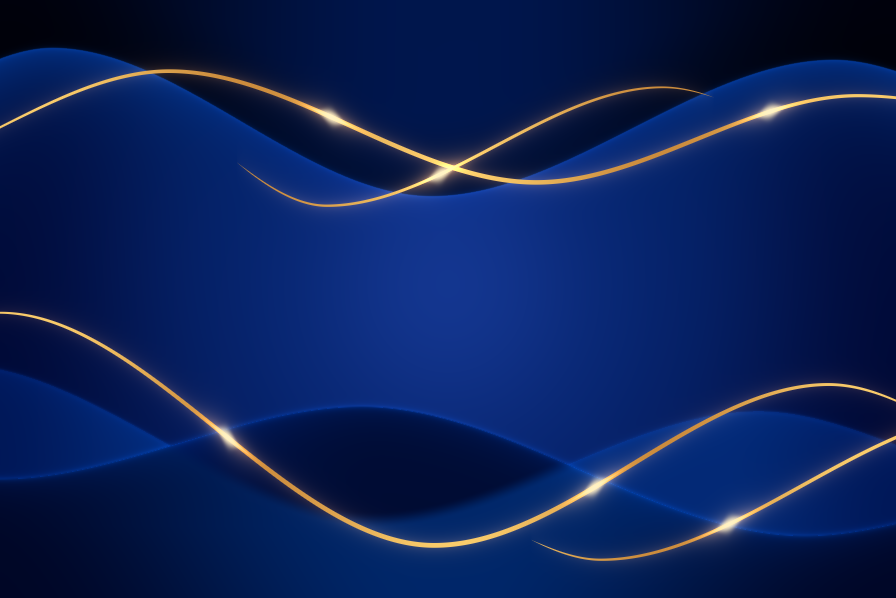
A Shadertoy shader for this background:

```glsl
// Layered navy sheets with luminous wavy borders, crossed by tapered gold threads.
// Each wave is a chain of smooth rises between crests and troughs; its slope gives
// a near-true distance used for the edges, glows and spindle-shaped sparkles.

const float WIDTH = 1.5;                       // canvas spans 1.5 x 1 units
const vec3 EDGE_BLUE = vec3(0.01, 0.17, 0.46);

// Height gain and slope of a smooth rise between two extrema
vec2 rise(float x, vec2 a, vec2 b) {
    float span = b.x - a.x;
    float t = clamp((x - a.x) / span, 0.0, 1.0);
    return (b.y - a.y) * vec2(t * t * (3.0 - 2.0 * t), 6.0 * t * (1.0 - t) / span);
}

// Wave through five extrema: returns (height, slope)
vec2 wave(float x, vec2 a, vec2 b, vec2 c, vec2 d, vec2 e) {
    return vec2(a.y, 0.0) + rise(x, a, b) + rise(x, b, c) + rise(x, c, d) + rise(x, d, e);
}

// Signed distance to a wave, positive above it
float waveDistance(vec2 p, vec2 w) {
    return (p.y - w.x) / sqrt(1.0 + w.y * w.y);
}

float below(float d, float soft) {
    return 1.0 - smoothstep(-soft, soft, d);
}

// Thin bright line with a glow falling away under it
vec3 rim(float d, float strength) {
    float line = exp(-abs(d) / 0.004);
    float glow = exp(-abs(d) / 0.035) * step(d, 0.0);
    return strength * (vec3(0.0, 0.11, 0.26) * line + vec3(0.0, 0.06, 0.16) * glow);
}

// Gold thread over x in [ends.x, ends.y], thinning toward both ends
vec3 thread(vec3 col, vec2 p, vec2 w, vec2 ends, float halfWidth, float pixel) {
    float d = abs(waveDistance(p, w));
    float t = clamp((p.x - ends.x) / (ends.y - ends.x), 0.0, 1.0);
    float taper = pow(4.0 * t * (1.0 - t), 0.6);
    float r = halfWidth * taper;
    float cover = clamp((r - d) / pixel + 0.5, 0.0, 1.0) * min(1.0, 2.5 * r / pixel);
    float shine = 0.5 + 0.5 * sin(p.x * 9.0 + 1.0);
    vec3 gold = mix(vec3(0.80, 0.55, 0.24), vec3(0.98, 0.80, 0.42), shine);
    col += vec3(0.26, 0.16, 0.07) * taper * exp(-d / 0.011);
    return mix(col, gold, cover);
}

// White-hot spindle stretched along a wave at position x
vec3 sparkle(vec3 col, vec2 p, vec2 w, float x) {
    float along = (p.x - x) * sqrt(1.0 + w.y * w.y);
    float d = waveDistance(p, w);
    float halo = exp(-pow(along / 0.045, 2.0) - abs(d) / 0.012);
    float body = 0.0085 * exp(-pow(along / 0.019, 2.0));
    float core = exp(-pow(d / (body + 0.0012), 2.0)) * exp(-pow(along / 0.032, 2.0));
    col += vec3(0.50, 0.34, 0.16) * halo;
    return mix(col, vec3(1.0, 0.95, 0.78), core);
}

// Radial blue light fading to navy at the sides
vec3 backdrop(vec2 p) {
    float r = length((p - vec2(0.75, 0.52)) / vec2(0.80, 0.85));
    vec3 col = mix(vec3(0.075, 0.21, 0.56), vec3(0.025, 0.14, 0.43), smoothstep(0.0, 0.48, r));
    return mix(col, vec3(0.0, 0.035, 0.21), smoothstep(0.35, 1.0, r));
}

void mainImage(out vec4 fragColor, in vec2 fragCoord) {
    vec2 p = fragCoord / iResolution.xy * vec2(WIDTH, 1.0);
    float pixel = 1.0 / iResolution.y;
    float side = abs(p.x - 0.5 * WIDTH);
    vec3 col = backdrop(p);

    // Upper sheet: dark sky above, lit border below
    vec2 upper = wave(p.x, vec2(-0.293, 0.785), vec2(0.088, 0.920), vec2(0.723, 0.672),
                      vec2(1.396, 0.900), vec2(1.758, 0.805));
    float dUpper = waveDistance(p, upper);
    vec3 sky = mix(vec3(0.0, 0.085, 0.30), vec3(0.0, 0.004, 0.05), smoothstep(0.05, 0.75, side));
    sky *= mix(0.72, 1.0, smoothstep(0.0, 0.14, dUpper));
    float lit = exp(min(dUpper, 0.0) / 0.12) * smoothstep(0.1, 0.5, side);
    col = mix(col, EDGE_BLUE, 0.85 * lit);
    col = mix(sky, col, below(dUpper, pixel)) + rim(dUpper, 0.45);

    // Lower sheets: a shadowed fold, then a blue veil
    vec2 fold = wave(p.x, vec2(0.0, 0.199), vec2(0.605, 0.320), vec2(1.348, 0.104),
                     vec2(1.758, 0.170), vec2(2.5, 0.170));
    vec2 veil = wave(p.x, vec2(-0.078, 0.391), vec2(0.625, 0.131), vec2(1.270, 0.312),
                     vec2(1.758, 0.189), vec2(2.5, 0.189));
    float dFold = waveDistance(p, fold);
    float dVeil = waveDistance(p, veil);
    float inFold = below(dFold, pixel);
    float inVeil = below(dVeil, mix(0.004, 0.014, inFold));
    vec3 shadow = mix(vec3(0.0, 0.045, 0.20), vec3(0.0, 0.07, 0.28), smoothstep(0.1, 0.5, side));
    vec3 deep = mix(vec3(0.0, 0.15, 0.41), vec3(0.0, 0.025, 0.15), smoothstep(0.1, 0.8, side + 0.6 * max(0.0, 0.12 - p.y)));
    vec3 veilBlue = mix(vec3(0.01, 0.16, 0.46), vec3(0.0, 0.09, 0.34), smoothstep(0.45, 0.78, side));
    col = mix(col, shadow, inFold);
    col = mix(col, mix(veilBlue, deep, inFold), inVeil);
    col += rim(dFold, 0.65) + rim(dVeil, 0.3) * (1.0 - inFold);

    // Gold threads
    vec2 topLong = wave(p.x, vec2(-0.293, 0.688), vec2(0.283, 0.881), vec2(0.898, 0.695),
                        vec2(1.436, 0.840), vec2(1.855, 0.785));
    vec2 topShort = wave(p.x, vec2(0.156, 0.875), vec2(0.547, 0.656), vec2(1.109, 0.854),
                         vec2(1.484, 0.727), vec2(2.0, 0.727));
    vec2 lowLong = wave(p.x, vec2(0.0, 0.477), vec2(0.727, 0.088), vec2(1.387, 0.357),
                        vec2(1.855, 0.172), vec2(2.5, 0.172));
    vec2 lowShort = wave(p.x, vec2(0.693, 0.170), vec2(1.006, 0.064), vec2(1.680, 0.312),
                         vec2(2.5, 0.312), vec2(3.0, 0.312));
    col = thread(col, p, topLong, vec2(-0.15, 1.75), 0.0038, pixel);
    col = thread(col, p, topShort, vec2(0.396, 1.195), 0.0026, pixel);
    col = thread(col, p, lowLong, vec2(-0.1, 1.6), 0.0040, pixel);
    col = thread(col, p, lowShort, vec2(0.889, 1.8), 0.0030, pixel);

    // Sparkles
    col = sparkle(sparkle(col, p, topLong, 0.555), p, topLong, 1.289);
    col = sparkle(col, p, topShort, 0.738);
    col = sparkle(sparkle(col, p, lowLong, 0.381), p, lowLong, 0.996);
    col = sparkle(col, p, lowShort, 1.221);
    fragColor = vec4(clamp(col, 0.0, 1.0), 1.0);
}
```
